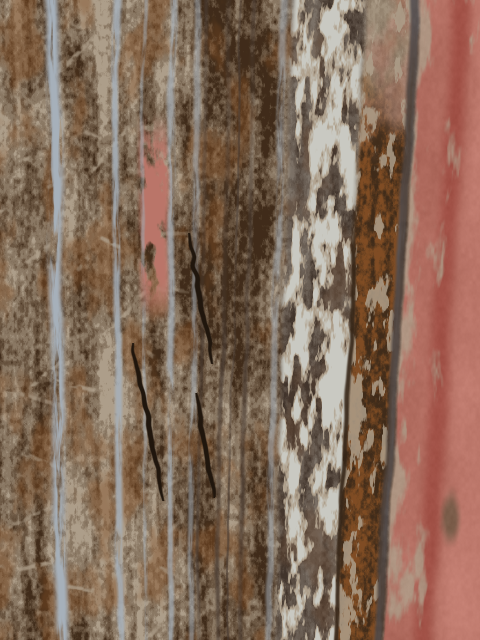
Write a Shadertoy shader that draws this texture.

```glsl
// Weathered timber: brown grain with blue-grey streaks, flaking white paint,
// cracks and scratches, bordered on the right by worn red paint.
// Layers of stretched value noise are masked along a leaning grain axis.

const vec3 DARK  = vec3(0.25, 0.17, 0.10);
const vec3 BROWN = vec3(0.42, 0.34, 0.26);
const vec3 TAN   = vec3(0.54, 0.47, 0.39);
const vec3 PALE  = vec3(0.68, 0.62, 0.54);
const vec3 WHITE = vec3(0.79, 0.79, 0.76);
const vec3 BLUE  = vec3(0.65, 0.69, 0.73);
const vec3 SLATE = vec3(0.33, 0.31, 0.32);
const vec3 RUST  = vec3(0.50, 0.30, 0.14);
const vec3 RED   = vec3(0.69, 0.42, 0.37);
const vec3 DEEP_RED = vec3(0.62, 0.30, 0.26);
const float LEAN_LEFT = -0.015, LEAN_RIGHT = 0.055;
const float SCRATCH_CELLS = 13.0;

// Streaks and seams: position, half width, strength
const vec3 STREAK[6] = vec3[](
    vec3(0.083, 0.014, 1.0), vec3(0.181, 0.008, 0.85), vec3(0.225, 0.004, 0.5),
    vec3(0.270, 0.007, 0.7), vec3(0.309, 0.007, 0.55), vec3(0.446, 0.008, 0.55));
const vec3 SEAM[4] = vec3[](
    vec3(0.322, 0.005, 0.7), vec3(0.358, 0.006, 0.75),
    vec3(0.376, 0.003, 0.7), vec3(0.398, 0.006, 0.8));
// Cracks: upper end, lower end
const vec4 CRACK[3] = vec4[](vec4(0.206, 0.47, 0.258, 0.212),
    vec4(0.293, 0.64, 0.333, 0.427), vec4(0.305, 0.39, 0.336, 0.219));

vec2 hash2(vec2 p) {
    vec3 q = fract(p.xyx * vec3(0.1031, 0.1030, 0.0973));
    q += dot(q, q.yzx + 33.33);
    return fract((q.xx + q.yz) * q.zy);
}

float noise(vec2 p) {
    vec2 i = floor(p), f = fract(p), e = vec2(0.0, 1.0);
    f = f * f * (3.0 - 2.0 * f);
    return mix(mix(hash2(i).x, hash2(i + e.yx).x, f.x),
               mix(hash2(i + e.xy).x, hash2(i + e.yy).x, f.x), f.y);
}

float fbm(vec2 p) {
    float sum = 0.0, amp = 0.53;
    for (int i = 0; i < 4; i++, amp *= 0.5) {
        sum += amp * noise(p);
        p = p * 2.07 + 17.3;
    }
    return sum;
}

float band(float x, float lo, float hi, float soft) {
    return smoothstep(lo - soft, lo + soft, x) * (1.0 - smoothstep(hi - soft, hi + soft, x));
}

float line(float x, float center, float inner, float outer) {
    return 1.0 - smoothstep(inner, outer, abs(x - center));
}

// Distance to a segment, and fraction along it
vec2 segment(vec2 p, vec2 a, vec2 b) {
    vec2 d = b - a;
    float t = clamp(dot(p - a, d) / dot(d, d), 0.0, 1.0);
    return vec2(length(p - a - d * t), t);
}

// Short pale scratches, one random segment per cell
float scratches(vec2 p) {
    vec2 s = p * SCRATCH_CELLS;
    float mask = 0.0;
    for (int k = 0; k < 9; k++) {
        vec2 cell = floor(s) + vec2(k % 3, k / 3) - 1.0;
        vec2 r = hash2(cell + 5.0), h = hash2(cell + 71.0);
        float angle = mix(-1.1, 0.9, r.y);
        vec2 arm = vec2(cos(angle), sin(angle)) * mix(0.15, 0.6, h.x);
        vec2 c = cell + hash2(cell + 31.0);
        float d = segment(s, c - arm, c + arm).x;
        mask = max(mask, (1.0 - smoothstep(0.01, 0.07, d)) * step(0.4, h.y) * h.y);
    }
    return mask * smoothstep(0.25, 0.6, noise(p * 120.0));
}

void mainImage(out vec4 fragColor, in vec2 fragCoord) {
    vec2 p = fragCoord / iResolution.y;
    float lean = mix(LEAN_LEFT, LEAN_RIGHT, smoothstep(0.05, 0.65, p.x));
    vec2 g = p + vec2(lean * (1.0 - p.y) + 0.016 * (fbm(p * vec2(9.0, 6.0)) - 0.5), 0.0);

    // Wood tone from long grain, blotches and speckle
    float grain = fbm(g * vec2(75.0, 5.0));
    float blotch = fbm(p * vec2(17.0, 11.0) + 40.0);
    float speckle = fbm(p * vec2(170.0, 120.0));
    float left = 1.0 - smoothstep(0.22, 0.36, g.x);
    float tone = 0.46 + 0.09 * left - 0.1 * band(g.x, 0.30, 0.45, 0.03)
        + dot(vec3(grain, blotch, speckle) - 0.5, vec3(0.75, 0.65, 0.7));
    vec3 col = mix(DARK, BROWN, smoothstep(0.12, 0.40, tone));
    col = mix(col, TAN, smoothstep(0.38, 0.56, tone));
    col = mix(col, PALE, smoothstep(0.58, 0.82, tone));
    float stain = smoothstep(0.48, 0.72, fbm(p * vec2(24.0, 13.0) + 9.0));
    col = mix(col, RUST, 0.45 * stain);
    col = mix(col, PALE, 0.8 * scratches(p) * left);

    // Pink paint remnant
    float remnant = band(g.x, 0.222, 0.265, 0.008) * band(p.y, 0.53, 0.79, 0.04);
    col = mix(col, RED + 0.04, remnant * smoothstep(0.3, 0.5, fbm(p * vec2(55.0, 25.0))));

    // Blue-grey streaks and dark seams
    for (int i = 0; i < 6; i++) {
        vec3 s = STREAK[i];
        float n = fbm(vec2(g.x * 110.0, p.y * 13.0 + float(i) * 8.0));
        vec3 tint = mix(SLATE, BLUE, smoothstep(0.22, 0.58, n + 0.18 * left));
        col = mix(col, tint, line(g.x, s.x, 0.2 * s.y, 1.2 * s.y) * s.z * smoothstep(0.15, 0.5, n));
    }
    for (int i = 0; i < 4; i++) {
        vec3 s = SEAM[i];
        float n = noise(vec2(float(i) * 7.0, p.y * 9.0));
        col = mix(col, mix(DARK, SLATE, 0.45), line(g.x, s.x, 0.1 * s.y, 1.1 * s.y) * s.z * (0.4 + 0.6 * n));
    }

    // Flaking white paint
    float zone = band(g.x, 0.458, 0.572, 0.008);
    float flake = fbm(g * vec2(80.0, 28.0) + 3.0) + 0.35 * (fbm(g * vec2(24.0, 5.0)) - 0.5);
    flake += 0.16 * band(g.x, 0.535, 0.565, 0.01) * band(p.y, 0.66, 0.87, 0.03);
    flake += 0.10 * band(g.x, 0.525, 0.57, 0.01) * band(p.y, 0.20, 0.46, 0.05);
    col = mix(col, mix(col, SLATE, 0.4) * 0.9, zone);
    col = mix(col, mix(PALE, WHITE, smoothstep(0.54, 0.68, flake)), zone * smoothstep(0.47, 0.56, flake));

    // Rusty strip, faded pink at the top
    float bare = 1.0 - smoothstep(0.78, 0.90, p.y + 0.2 * (blotch - 0.5));
    vec3 rusty = mix(DARK, RUST, smoothstep(0.3, 0.62, 0.5 * (grain + speckle)));
    vec3 faded = mix(PALE, RED, 0.55 * smoothstep(0.4, 0.6, blotch));
    vec3 strip = mix(mix(col, faded, 0.65), rusty, bare);
    strip = mix(strip, PALE, 0.85 * smoothstep(0.57, 0.66, flake));
    col = mix(col, strip, band(g.x, 0.574, 0.645, 0.004));
    col = mix(col, DARK * 0.8, 0.85 * line(g.x, 0.572, 0.001, 0.006) * (1.0 - smoothstep(0.6, 0.68, p.y)));

    // Cracks, tapered at both ends
    for (int i = 0; i < 3; i++) {
        vec2 d = segment(p + vec2(0.006 * noise(p * vec2(20.0, 60.0)) - 0.003, 0.0), CRACK[i].xy, CRACK[i].zw);
        float w = 0.007 * sqrt(d.y * (1.0 - d.y));
        col = mix(col, DARK * 0.5, (1.0 - smoothstep(w - 0.001, w + 0.002, d.x)) * step(0.001, w));
    }

    // Red board: soft paint, deep line, worn edge, bare spot and groove
    float soft = fbm(p * vec2(14.0, 8.0) + 60.0);
    vec3 paint = RED + 0.05 * smoothstep(0.725, 0.76, g.x) + 0.1 * (soft - 0.5);
    paint = mix(paint, DEEP_RED, 0.85 * line(g.x, 0.718, 0.002, 0.025));
    float wear = fbm(g * vec2(42.0, 12.0) + 23.0) - 4.5 * (g.x - 0.672);
    paint = mix(paint, PALE, 0.8 * smoothstep(0.42, 0.62, wear));
    float spot = length((p - vec2(0.703, 0.185)) / vec2(0.018, 0.05)) + 1.2 * (soft - 0.5);
    paint = mix(paint, BROWN, 0.8 * (1.0 - smoothstep(0.4, 1.1, spot))) + 0.05 * (speckle - 0.5);
    col = mix(col, paint, smoothstep(0.650, 0.658, g.x));
    col = mix(col, mix(DARK, SLATE, grain + 0.2), 0.9 * line(g.x, 0.647, 0.003, 0.011));

    fragColor = vec4(clamp(col, 0.0, 1.0), 1.0);
}
```
